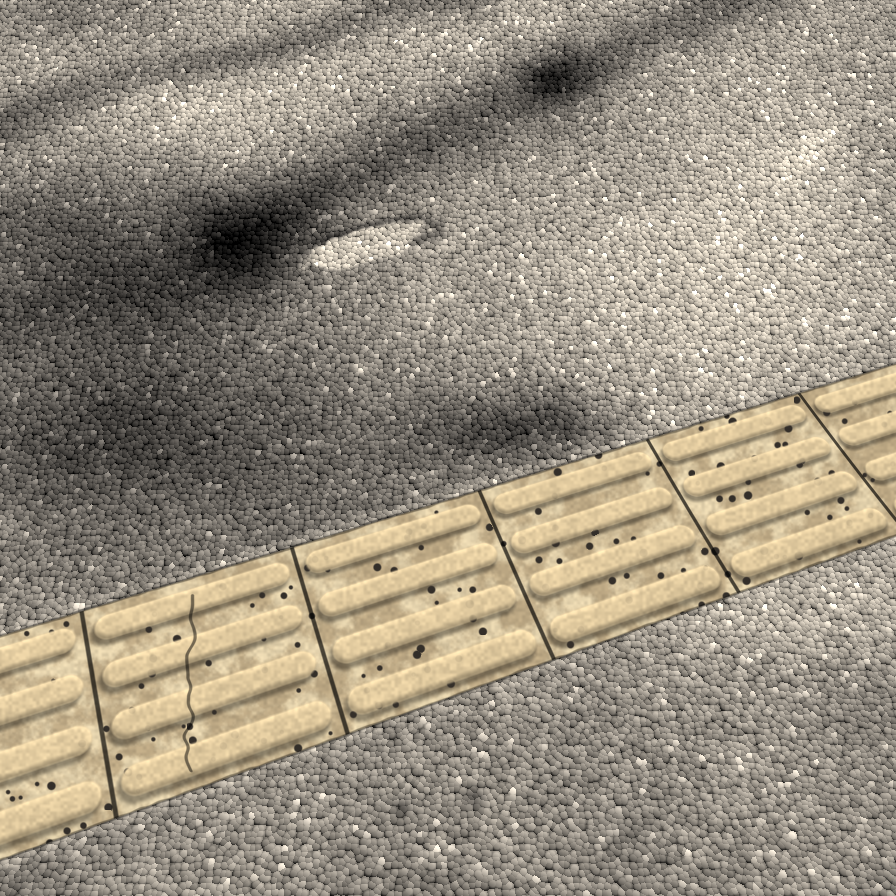
Give the GLSL for this texture, as a three.js fragment shader.

```glsl
varying vec2 vUv;

float hash(vec2 p) {
  vec3 q = fract(vec3(p.xyx) * 0.1031);
  q += dot(q, q.yzx + 33.33);
  return fract((q.x + q.y) * q.z);
}

float noise(vec2 p) {
  vec2 i = floor(p), f = fract(p);
  f = f * f * (3.0 - 2.0 * f);
  return mix(mix(hash(i), hash(i + vec2(1, 0)), f.x),
             mix(hash(i + vec2(0, 1)), hash(i + 1.0), f.x), f.y);
}

float fbm(vec2 p) {
  float sum = 0.0, amp = 0.5;
  for (int i = 0; i < 4; i++) {
    sum += amp * noise(p);
    p = p * 2.03 + 17.1;
    amp *= 0.5;
  }
  return sum / 0.9375;
}

// Offset from the nearest scattered point (xy) and its random id (z)
vec3 nearestStone(vec2 p) {
  vec2 cell = floor(p);
  vec3 best = vec3(9.0, 9.0, 0.0);
  for (int j = -1; j <= 1; j++)
    for (int i = -1; i <= 1; i++) {
      vec2 c = cell + vec2(i, j);
      vec2 d = p - c - 0.1 - 0.8 * vec2(hash(c), hash(c + 71.7));
      if (dot(d, d) < dot(best.xy, best.xy)) best = vec3(d, hash(c + 31.3));
    }
  return best;
}

float segment(vec2 p, vec2 a, vec2 b) {
  vec2 d = b - a;
  return length(p - a - d * clamp(dot(p - a, d) / dot(d, d), 0.0, 1.0));
}

float streak(vec2 p, vec2 a, vec2 b, float width) {
  float d = segment(p, a, b) / width;
  return exp(-d * d);
}

float blob(vec2 p, vec2 centre, vec2 radius) {
  vec2 d = (p - centre) / radius;
  return exp(-dot(d, d));
}

// Soft branch shadows and sunny areas on the upper road
float roadLight(vec2 p) {
  vec2 q = p + 0.05 * (vec2(fbm(p * 7.0), fbm(p * 7.0 + 40.0)) - 0.5);
  float l = 0.66 + 0.14 * blob(q, vec2(0.26, 0.88), vec2(0.17, 0.06));
  l += 0.12 * blob(q, vec2(0.78, 0.69), vec2(0.26, 0.16));
  l -= 0.27 * blob(q, vec2(0.18, 0.5), vec2(0.42, 0.24));
  l -= 0.22 * streak(q, vec2(-0.05, 0.65), vec2(0.28, 0.72), 0.065);
  l -= 0.27 * streak(q, vec2(0.25, 0.74), vec2(0.62, 0.91), 0.045);
  l -= 0.24 * streak(q, vec2(0.62, 0.91), vec2(0.86, 1.02), 0.032);
  l -= 0.24 * streak(q, vec2(-0.02, 0.86), vec2(0.54, 1.01), 0.022);
  l -= 0.32 * blob(q, vec2(0.59, 0.525), vec2(0.11, 0.04));
  l -= 0.12 * blob(q, vec2(0.08, 0.51), vec2(0.16, 0.05));
  l -= 0.18 * blob(q, vec2(0.0, 0.77), vec2(0.16, 0.05));
  l -= 0.16 * blob(q, vec2(0.04, 0.98), vec2(0.15, 0.04));
  return l + 0.2 * (fbm(p * 6.0) - 0.5);
}

vec3 asphalt(vec2 p, float light) {
  vec3 stone = nearestStone(vec2((p.x - 0.5) * (1.0 + 0.7 * p.y), p.y + 0.35 * p.y * p.y) * 135.0);
  float relief = 0.24 * dot(stone.xy, vec2(0.5, 0.85)) + 0.2 * (stone.z - 0.5);
  relief -= 0.2 * smoothstep(0.4, 0.85, length(stone.xy));
  relief += 0.2 * smoothstep(0.95, 1.0, stone.z);
  float l = light + relief * (0.45 + light);
  return l * mix(vec3(1.01, 0.97, 0.93), vec3(1.04, 0.99, 0.9), light);
}

// Raised bar distance in tile units; one tile holds four bars
float barDistance(vec2 t) {
  vec2 q = vec2(fract(t.x), (fract(t.y * 4.0) - 0.5) * 0.25);
  return segment(q, vec2(0.108, 0.0), vec2(0.892, 0.0)) - 0.066;
}

vec3 paving(vec2 p, vec2 t) {
  float d = barDistance(t);
  float bar = smoothstep(0.008, -0.008, d);
  float shade = smoothstep(0.02, -0.012, barDistance(t + vec2(0.018, 0.026)));
  float slope = barDistance(t + vec2(0.008, 0.016)) - barDistance(t - vec2(0.008, 0.016));
  float rim = smoothstep(-0.035, -0.004, d) * bar;
  float dirt = fbm(p * 55.0);
  vec3 ground = mix(vec3(0.73, 0.65, 0.51), vec3(0.9, 0.83, 0.68), smoothstep(0.3, 0.72, dirt));
  ground *= 1.0 - 0.38 * shade;
  vec3 top = vec3(0.88, 0.79, 0.62) * (0.95 + 0.1 * dirt);
  top *= 1.0 + rim * clamp(slope * 8.0, -0.3, 0.13);
  vec3 col = mix(ground, top, bar) * (0.93 + 0.14 * noise(p * 260.0));
  // Loose crumbs gather between the bars
  vec3 crumb = nearestStone(p * 62.0);
  float size = 0.12 + 0.16 * fract(crumb.z * 57.0);
  float loose = step(0.83, crumb.z) * (1.0 - 0.9 * bar);
  col = mix(col, vec3(0.2, 0.18, 0.16), loose * smoothstep(size + 0.08, size - 0.06, length(crumb.xy)));
  // Joints and a hairline crack
  float joint = abs(fract(t.x + 0.5) - 0.5);
  col *= 1.0 - 0.68 * smoothstep(0.014, 0.005, joint);
  float crack = segment(p + vec2(0.012 * (noise(p.yy * 45.0) - 0.5), 0.0), vec2(0.215, 0.335), vec2(0.21, 0.14));
  return col * (1.0 - 0.5 * smoothstep(0.0028, 0.0008, crack));
}

void main() {
  vec2 p = vUv;
  float low = 0.04 + 0.362 * p.x, high = 0.29 + 0.304 * p.x;
  float v = (p.y - low) / (high - low);
  float along = (p.x - mix(0.13, 0.091, v)) / mix(0.274, 0.249, v);
  vec2 tile = vec2(along / (1.0 - 0.061 * along), v / (1.2 - 0.2 * v));

  float nearLight = 0.56 + 0.17 * blob(p, vec2(0.9, 0.33), vec2(0.24, 0.07)) + 0.2 * (fbm(p * 7.0) - 0.5);
  float light = mix(nearLight, roadLight(p), smoothstep(0.3, 0.7, v));

  // Worn hole with pale filling, faint stains and a small disc
  vec2 hole = p - vec2(0.406, 0.725);
  hole.y -= 0.24 * hole.x;
  float ragged = length(hole / vec2(0.073, 0.021)) + 0.6 * (fbm(p * 45.0) - 0.5);
  float filling = smoothstep(1.05, 0.85, ragged);
  light -= 0.22 * smoothstep(1.4, 1.05, ragged) * smoothstep(-0.01, 0.015, hole.y + 0.25 * hole.x);
  light = mix(light, 0.79, filling);
  light += 0.13 * streak(p, vec2(0.88, 0.81), vec2(0.93, 0.855), 0.016);
  light = mix(light, 0.65, 0.8 * smoothstep(0.019, 0.012, length((p - vec2(0.49, 0.053)) * vec2(1.15, 0.9))));
  light += 0.15 * blob(p, vec2(0.403, 0.59), vec2(0.008));
  light -= 0.2 * (blob(p, vec2(0.45, 0.1), vec2(0.01)) + blob(p, vec2(0.53, 0.11), vec2(0.012)));

  // Concrete edging on both sides of the paving
  float wobble = 0.006 * (noise(p * 90.0) - 0.5);
  float outside = max(p.y - high, low - p.y);
  float edging = smoothstep(0.014, 0.009, outside + wobble);
  light = mix(light, 0.64 + 0.15 * (noise(p * 190.0) - 0.5), 0.65 * edging);

  vec3 col = asphalt(p, light);
  col = mix(col, paving(p, tile), smoothstep(0.001, -0.001, outside));
  col *= 1.0 - 0.4 * smoothstep(0.0028, 0.0005, abs(outside + 0.3 * wobble));
  gl_FragColor = vec4(clamp(col, 0.0, 1.0), 1.0);
}
```
